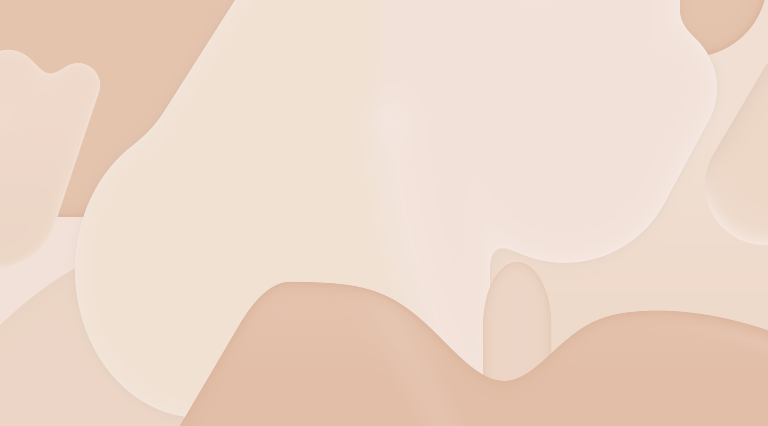
Reproduce this background procedurally as a Shadertoy shader.

```glsl
// Soft minimum: joins two shapes with a fillet of size k
float softMin(float a, float b, float k) {
    float h = max(k - abs(a - b), 0.0);
    return min(a, b) - h * h / (4.0 * k);
}

// Distance to the hull of two circles
float taperedCapsule(vec2 p, vec2 a, vec2 b, float ra, float rb) {
    float len = length(b - a);
    vec2 axis = (b - a) / len;
    vec2 q = vec2(abs(dot(p - a, vec2(-axis.y, axis.x))), dot(p - a, axis));
    float s = (ra - rb) / len;
    float c = sqrt(1.0 - s * s);
    float k = dot(q, vec2(-s, c));
    if (k < 0.0) return length(q) - ra;
    if (k > c * len) return length(q - vec2(0.0, len)) - rb;
    return dot(q, vec2(c, s)) - ra;
}

float ellipse(vec2 p, vec2 radii) {
    float k = length(p / radii);
    return k * (k - 1.0) / max(length(p / (radii * radii)), 1e-4);
}

float bell(float x, float width) {
    return exp(-x * x / (width * width));
}

// Large central pool: left body, diagonal shoulder, right lobe and drip
float poolShape(vec2 p) {
    float body = ellipse(p - vec2(46.9, 36.6), vec2(29.3, 34.7));
    float shoulder = taperedCapsule(p, vec2(68.5, 55.4), vec2(93.9, 95.3), 35.2, 35.2);
    float bridge = taperedCapsule(p, vec2(93.9, 78.9), vec2(131.5, 78.9), 25.8, 25.8);
    float neck = taperedCapsule(p, vec2(140.8, 104.7), vec2(140.8, 85.9), 18.8, 18.8);
    float lobe = taperedCapsule(p, vec2(132.6, 64.8), vec2(152.3, 79.3), 26.5, 16.0);
    float drip = taperedCapsule(p, vec2(93.9, 53.0), vec2(93.9, 10.8), 21.1, 21.1);
    float left = softMin(body, shoulder, 4.0);
    float right = softMin(softMin(lobe, neck, 4.0), bridge, 4.0);
    return softMin(softMin(left, right, 4.0), drip, 7.0);
}

// Two-lobed drop at the left border
float leftDrop(vec2 p) {
    float tail = taperedCapsule(p, vec2(-1.2, 51.9), vec2(18.3, 80.0), 14.8, 5.2);
    return softMin(tail, length(p - vec2(1.9, 80.8)) - 7.5, 7.0);
}

// Height of the front hills: steep left flank, valley, falling right end
float hillHeight(float x) {
    float valley = bell(x - 118.5, x < 118.5 ? 20.0 : 15.5);
    float crest = mix(33.9, 27.2, smoothstep(112.0, 125.0, x));
    float fall = max(x - 152.6, 0.0);
    float top = mix(crest, 10.6, valley) - fall * fall * 0.0062;
    return softMin(top, 1.7 * (x - 42.2), 10.3);
}

float hillShape(vec2 p) {
    float h = hillHeight(p.x);
    float slope = (hillHeight(p.x + 0.2) - hillHeight(p.x - 0.2)) / 0.4;
    return (p.y - h) / sqrt(1.0 + slope * slope);
}

// Fills a shape, blending to a rim colour towards its edge
vec3 paint(vec3 under, float d, vec3 fill, vec3 rim, float rimWidth, float pixel) {
    vec3 surface = mix(fill, rim, exp(min(d, 0.0) / rimWidth));
    return mix(under, surface, smoothstep(0.5, -0.5, d / pixel));
}

void mainImage(out vec4 fragColor, in vec2 fragCoord) {
    // One unit is a hundredth of the canvas height
    float pixel = 100.0 / iResolution.y;
    vec2 p = fragCoord * pixel;

    vec3 tan1 = vec3(0.895, 0.768, 0.680);
    vec3 tanDark = vec3(0.865, 0.715, 0.620);
    vec3 sand = vec3(0.925, 0.837, 0.775);
    vec3 cream = vec3(0.943, 0.882, 0.827);
    vec3 blush = vec3(0.948, 0.883, 0.850);
    vec3 pearl = vec3(0.960, 0.910, 0.885);

    // Back sheets
    vec3 col = mix(vec3(0.935, 0.855, 0.795), vec3(0.942, 0.875, 0.825), smoothstep(25.0, 75.0, p.y));
    col = paint(col, p.x - 45.0, blush, blush, 1.0, pixel);
    float slopeLine = 23.7 + 0.95 * p.x - 0.011 * p.x * p.x;
    float lowSheet = max((p.y - slopeLine) * 0.75, p.x - 50.0);
    col = paint(col, lowSheet, sand, sand * 0.985, 2.0, pixel);
    col = paint(col, max(49.1 - p.y, p.x - 65.0), tan1, tanDark, 1.2, pixel);

    // Drops at the left and right borders
    float drop = leftDrop(p);
    vec3 dropFill = mix(sand, vec3(0.937, 0.850, 0.795), smoothstep(45.0, 75.0, p.y));
    col = paint(col, drop, dropFill, cream, 0.9, pixel);
    col = paint(col, length(p - vec2(162.0, 104.7)) - 18.1, tan1, tanDark, 1.3, pixel);
    float rightDrop = taperedCapsule(p, vec2(179.6, 56.6), vec2(191.3, 76.5), 14.1, 14.1);
    vec3 dropRim = mix(pearl, sand * 0.97, smoothstep(47.0, 66.0, p.y));
    col = paint(col, rightDrop, vec3(0.930, 0.847, 0.785), dropRim, 2.2, pixel);

    // Central pool with a pale fold where cream turns to blush
    float pool = poolShape(p);
    float foldX = 88.0 + 0.004 * pow(max(75.0 - p.y, 0.0), 2.0);
    vec3 poolFill = mix(cream, blush, smoothstep(-4.0, 6.0, p.x - foldX));
    float fold = bell(p.x - foldX - 4.0, 6.0) * smoothstep(85.0, 65.0, p.y);
    float glint = bell(length(p - vec2(91.5, 71.8)), 4.0);
    poolFill = mix(poolFill, pearl, 0.35 * fold + 0.45 * glint);
    vec3 poolRim = mix(vec3(0.949, 0.895, 0.850), pearl, smoothstep(90.0, 130.0, p.x));
    col *= 1.0 - 0.025 * exp(-max(pool, 0.0) / 1.0);
    col = paint(col, pool, poolFill, poolRim, 2.2, pixel);

    // Small arch in the valley
    vec2 archPoint = p - vec2(121.4, 23.7);
    float arch = ellipse(vec2(archPoint.x, max(archPoint.y, 0.0)), vec2(8.0, 14.8));
    col = paint(col, arch, sand, vec3(0.900, 0.790, 0.715), 1.1, pixel);

    // Front hills with a soft sheen
    float hill = hillShape(p);
    vec3 hillFill = mix(vec3(0.885, 0.742, 0.655), vec3(0.893, 0.760, 0.675), smoothstep(5.0, 30.0, p.y));
    float sheen = bell(p.x - 104.0 + 0.5 * p.y, 5.0) + bell(hill + 3.5, 1.5) * smoothstep(150.0, 180.0, p.x);
    hillFill = mix(hillFill, sand, 0.22 * sheen);
    col = paint(col, hill, hillFill, tanDark, 1.3, pixel);

    fragColor = vec4(col, 1.0);
}
```
